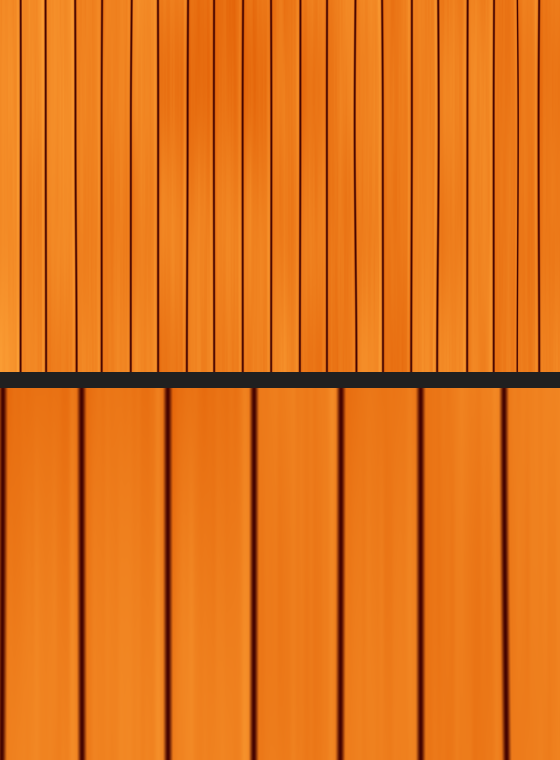
Top: the whole. Bottom: its middle third, enlarged.
Reproduce this texture procedurally as a Shadertoy shader.

```glsl
#define PITCH 0.0999     // width of one narrow + wide board pair
#define OFFSET 0.0355    // first seam
#define SPLIT 0.475      // narrow board's share of a pair
#define SEAM_WIDTH 0.0035
#define WOBBLE 0.0045    // sideways drift of the seams
#define SQUEEZE 0.019    // narrowing of the last boards
#define DEEP vec3(0.89, 0.385, 0.03)
#define LIGHT vec3(0.98, 0.61, 0.20)
#define SEAM vec3(0.27, 0.015, 0.0)

float hash(vec2 p) {
    vec3 q = fract(p.xyx * vec3(0.1031, 0.1030, 0.0973));
    q += dot(q, q.yzx + 33.33);
    return fract((q.x + q.y) * q.z);
}

float noise(vec2 p) {
    vec2 i = floor(p), f = fract(p);
    f = f * f * (3.0 - 2.0 * f);
    vec2 e = vec2(0.0, 1.0);
    return mix(mix(hash(i), hash(i + e.yx), f.x),
               mix(hash(i + e.xy), hash(i + e.yy), f.x), f.y);
}

// Position of seam n at height y: alternating spacing, gently bent
float seamX(float n, float y) {
    float pairs = floor(n * 0.5) + SPLIT * mod(n, 2.0);
    float bend = noise(vec2(n * 7.0 + 50.0, y * 1.5 + 3.0)) - 0.5;
    return OFFSET + PITCH * pairs + WOBBLE * bend;
}

// Wood tone from 0 (deep) to 1 (light)
float woodTone(vec2 uv, float id) {
    vec2 seed = vec2(id * 17.0 + 90.0, id * 5.0 + 40.0);
    float tone = 0.51 + 0.22 * (hash(seed) - 0.5);
    tone += 0.34 * (noise(vec2(uv.x * 9.0, uv.y * 2.6) + seed) - 0.5);
    // Long soft bands and fine grain along the board
    tone += 0.18 * (noise(vec2(uv.x * 110.0, uv.y * 2.0) + seed) - 0.5);
    tone += 0.12 * (noise(vec2(uv.x * 380.0, uv.y * 4.0) + seed) - 0.5);
    // Broad stain in the upper middle, paler wood at the left
    vec2 stain = (uv - vec2(0.43, 0.9)) / vec2(0.11, 0.42);
    tone -= 0.34 * exp(-dot(stain, stain));
    return tone + 0.12 * (1.0 - smoothstep(0.0, 0.35, uv.x));
}

void mainImage(out vec4 fragColor, in vec2 fragCoord) {
    vec2 uv = fragCoord / iResolution.xy;
    float pixel = 1.0 / iResolution.x;
    float x = uv.x + SQUEEZE * smoothstep(0.88, 0.96, uv.x);

    // Find the board between two neighbouring seams
    float id = 2.0 * floor((x - OFFSET) / PITCH) - 1.0;
    for (int k = 0; k < 4; k++) {
        if (x >= seamX(id + 1.0, uv.y)) id += 1.0;
    }
    float left = x - seamX(id, uv.y);
    float right = seamX(id + 1.0, uv.y) - x;

    // Rounded board: shaded left edge, lit right edge
    float tone = woodTone(uv, id);
    tone -= 0.22 * exp(-left / 0.004);
    float rim = (right - 0.0055) / 0.0022;
    tone += (0.08 + 0.22 * hash(vec2(id + 60.0, 8.0))) * exp(-rim * rim);
    vec3 color = mix(DEEP, LIGHT, clamp(tone, 0.0, 1.1));

    // Dark seam with a soft brown shoulder
    float gap = 1.0 - smoothstep(0.0, max(SEAM_WIDTH, 1.5 * pixel), min(left, right));
    color = mix(color, SEAM, gap);
    fragColor = vec4(color, 1.0);
}
```
